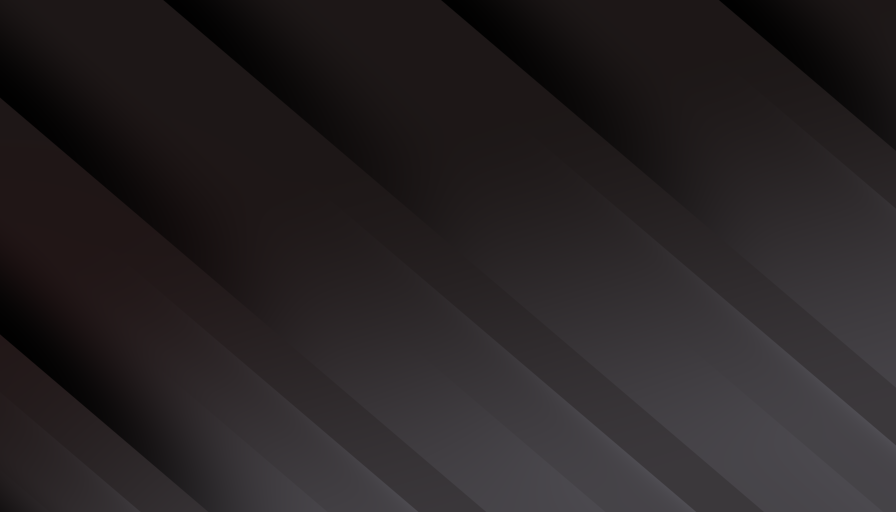
A Shadertoy shader for this background:

```glsl
const float ASPECT = 1.745;      // width of the layout, in heights
const float SLANT = 1.17;        // horizontal run per unit of fall
const float PERIOD = 0.541;      // spacing of the panels
const float FIRST_EDGE = 0.318;  // where panel zero meets the top
const float FOLD = 0.232;        // faint inner fold, from panel edge
const float RIDGE = 0.409;       // bright ridge, from panel edge

const vec3 DARK = vec3(0.112, 0.091, 0.090);
const vec3 LIGHT = vec3(0.272, 0.262, 0.280);
const vec3 EMBER = vec3(0.018, -0.006, -0.004);

// One-sided glow that fades to the left of a line
float leftGlow(float offset, float reach, float aa) {
    return exp(min(offset, 0.0) / reach) * (1.0 - smoothstep(-aa, aa, offset));
}

// Light gathers toward the lower right
float ambientLight(vec2 p) {
    float sweep = smoothstep(0.5, 1.35, p.y + 0.3 * p.x);
    return sweep * smoothstep(-0.4, 0.5, p.x);
}

// Soft shadow beside a panel edge, weakening along its length
float edgeShadow(float offset, float along) {
    float across = 1.0 - smoothstep(0.0, 0.29, offset);
    return across * (1.0 - smoothstep(0.0, 0.68, along));
}

vec3 panelColor(vec2 p, float offset, float edge, float light, float aa) {
    // Darker strip beyond the ridge
    float strip = smoothstep(-aa, aa, offset - RIDGE);
    float level = light * (1.0 - 0.25 * strip);

    // Inner fold and ridge highlights
    float foldFade = smoothstep(0.62, 0.95, p.y);
    level += 0.15 * foldFade * light * leftGlow(offset - FOLD, 0.16, aa);
    level += 0.26 * light * leftGlow(offset - RIDGE, 0.028, aa);

    vec3 color = mix(DARK, LIGHT, level);
    return color * (1.0 - 0.97 * edgeShadow(offset, p.x - max(edge, 0.0)));
}

void mainImage(out vec4 fragColor, in vec2 fragCoord) {
    vec2 uv = fragCoord / iResolution.xy;
    vec2 p = vec2(uv.x * ASPECT, 1.0 - uv.y);  // y runs downward
    float diagonal = p.x - p.y * SLANT;
    float aa = 1.1 / iResolution.y;
    float light = ambientLight(p);

    // Layer the panels from left to right
    vec3 color = DARK;
    for (int i = -3; i <= 2; i++) {
        float edge = FIRST_EDGE + PERIOD * float(i);
        float offset = diagonal - edge;
        vec3 panel = panelColor(p, offset, edge, light, aa);
        color = mix(color, panel, smoothstep(-aa, aa, offset));
    }

    // Faint warm tint at the left
    vec2 q = (p - vec2(0.0, 0.55)) / vec2(0.5, 0.3);
    color += EMBER * exp(-dot(q, q)) * smoothstep(0.0, 0.1, color.r);

    fragColor = vec4(clamp(color, 0.0, 1.0), 1.0);
}
```
